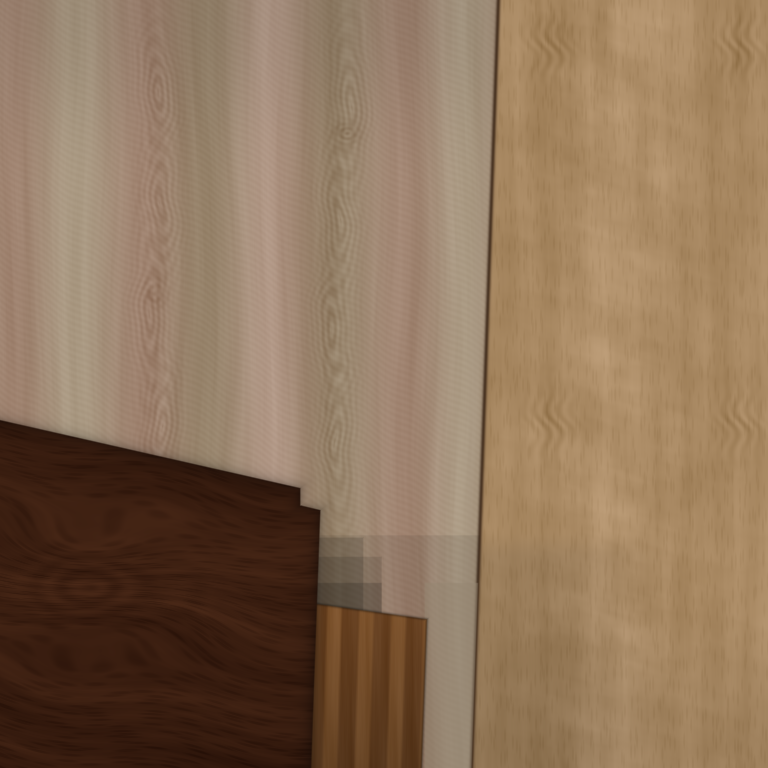
This texture is drawn by a Shadertoy shader. Its source:

```glsl
// Overlapping wood veneer boards: pale ash, golden maple, dark walnut and a small oak sample.

float hash(vec2 p) {
    return fract(sin(dot(p, vec2(127.1, 311.7))) * 4375.5);
}

// Layered, warped sines, roughly -1 to 1
float waves(vec2 p) {
    float sum = 0.0, amp = 0.5;
    for (int i = 0; i < 5; i++) {
        sum += amp * sin(p.x + 1.6 * sin(p.y + float(i) * 2.1));
        p = mat2(1.5, 0.9, -0.9, 1.5) * p + 3.7;
        amp *= 0.6;
    }
    return sum;
}

// Cellular noise: distance to the nearest scattered point
float cells(vec2 p) {
    vec2 id = floor(p), f = fract(p);
    float best = 2.0;
    for (int j = -1; j <= 1; j++)
        for (int i = -1; i <= 1; i++) {
            vec2 o = vec2(i, j);
            vec2 pt = vec2(hash(id + o), hash(id + o + 37.0));
            best = min(best, length(o + pt - f));
        }
    return best;
}

// Antialiased inside of a signed distance
float cover(float d) {
    float px = 1.0 / iResolution.y;
    return smoothstep(px, -px, d);
}

float band(float x, float center, float width) {
    float t = (x - center) / width;
    return exp(-t * t);
}

vec3 ashWood(vec2 p) {
    float x = p.x + 0.006 * sin(p.y * 9.0 + p.x * 20.0);
    // Broad light and dark columns
    float tone = 0.5 * band(x, 0.09, 0.04) + 0.45 * band(x, 0.345, 0.035)
               + 0.55 * band(x, 0.61, 0.045) - 0.45 * band(x, 0.24, 0.05)
               - 0.4 * band(x, 0.43, 0.04) - 0.4 * band(x, 0.545, 0.018)
               - 0.35 * band(x, 0.01, 0.035);
    tone += 0.22 * waves(vec2(x * 55.0, p.y * 2.5));
    tone += 0.16 * waves(vec2(x * 190.0 + 5.0, p.y * 7.0));
    // Long nested rings stacked along two heart columns
    for (int k = 0; k < 8; k++) {
        float col = float(k / 4), row = float(k % 4);
        vec2 c = vec2(mix(0.205, 0.448, col), 0.88 - row * 0.145 - 0.02 * col);
        c.x += 0.008 * sin(row * 2.4 + col) - 0.016 * col * row / 3.0;
        float tall = 0.075 + 0.035 * hash(vec2(row, col));
        vec2 q = (p - c) / vec2(0.021, tall);
        q.x += 0.16 * sin(p.y * 42.0 + row) + 0.07 * sin(p.y * 95.0);
        float d = length(q);
        float fade = exp(-0.75 * d * d);
        tone += fade * (0.3 * sin(d * 19.0 + 0.6 * sin(p.y * 70.0)) - 0.12);
    }
    // Small dark knots
    float knot = length((p - vec2(0.452, 0.826)) / vec2(0.016, 0.012));
    tone -= 0.8 * exp(-knot * knot) * (0.6 + 0.4 * cos(knot * 11.0));
    knot = length((p - vec2(0.202, 0.618)) / vec2(0.015, 0.018));
    tone -= 0.5 * exp(-knot * knot) * (0.5 + 0.5 * cos(knot * 11.0));
    // Embossed diagonal weave
    tone += 0.09 * sin(p.x * 420.0 + p.y * 740.0 + 2.0 * sin(p.x * 90.0));
    vec3 col = vec3(0.635, 0.545, 0.462) + tone * vec3(0.085, 0.098, 0.105);
    col += vec3(0.012, -0.006, 0.004) * sin(p.x * 37.0 + 1.0);
    return col * (1.0 - 0.07 * smoothstep(0.75, 1.0, p.y));
}

vec3 mapleWood(vec2 p) {
    float tone = 0.3 * waves(vec2(p.x * 25.0, p.y * 4.0));
    tone += 0.25 * waves(vec2(p.x * 140.0, p.y * 6.0 + 2.0));
    // Cloudy figure crossing the grain
    float figure = waves(vec2(p.y * 38.0 + p.x * 9.0, p.x * 16.0));
    tone += 0.3 * figure * (0.3 + band(p.x, 0.8, 0.09));
    tone += 0.35 * (0.5 - cells(p * vec2(14.0, 22.0) + 0.3 * figure));
    tone += 0.3 * band(p.x, 0.81, 0.08) - 0.2 * band(p.x, 0.72, 0.03);
    // Fine pores and repeating grain cracks
    tone -= 0.3 * smoothstep(0.35, 0.1, cells(p * vec2(170.0, 24.0)));
    vec2 q = fract((p - vec2(0.595, 0.205)) / vec2(0.245, 0.49)) - 0.5;
    q.x += 0.02 * sin(q.y * 60.0);
    float crack = exp(-pow(q.x / 0.11, 2.0) - pow(q.y / 0.09, 2.0));
    tone -= crack * (0.35 + 0.5 * sin(q.x * 95.0 + 3.0 * sin(q.y * 24.0)));
    vec3 col = vec3(0.66, 0.535, 0.385) + tone * vec3(0.075, 0.075, 0.08);
    col *= 1.0 - 0.08 * smoothstep(0.31, 0.27, p.y) * smoothstep(0.9, 0.7, p.x);
    return col * (1.0 - 0.06 * smoothstep(0.25, 0.0, p.y));
}

vec3 walnutWood(vec2 p) {
    // Grain lines bend around an arch opening to the left
    vec2 q = p - vec2(0.12, 0.235);
    float bend = 0.06 * exp(-dot(q * vec2(6.0, 9.0), q * vec2(6.0, 9.0)));
    float y = p.y + 0.15 * p.x + bend * sin(q.y * 28.0) + 0.008 * sin(p.x * 22.0);
    float tone = 0.45 * waves(vec2(y * 55.0, p.x * 5.0));
    tone += 0.35 * waves(vec2(y * 210.0, p.x * 14.0));
    float arch = length(q * vec2(1.0, 2.3)) + 0.01 * sin(p.x * 45.0);
    tone += 0.35 * sin(arch * 130.0) * exp(-arch * arch * 70.0);
    tone -= 0.5 * smoothstep(0.4, 0.1, cells(vec2(p.x * 18.0, y * 150.0)));
    tone += 0.4 * band(p.y, 0.25, 0.1) - 0.3 * smoothstep(0.1, 0.0, p.y);
    return vec3(0.22, 0.112, 0.06) + tone * vec3(0.055, 0.037, 0.025);
}

void mainImage(out vec4 fragColor, in vec2 fragCoord) {
    vec2 p = fragCoord / iResolution.xy;

    // Ash and maple meet at a slightly leaning dark seam
    float seam = p.x - 0.614 - 0.035 * p.y;
    vec3 col = mix(mapleWood(p), ashWood(p), cover(seam));
    col = mix(col, vec3(0.64, 0.57, 0.49), 0.35 * band(seam, -0.013, 0.008));
    col = mix(col, vec3(0.23, 0.15, 0.09), 0.85 * band(seam, 0.0, 0.0028));

    // Stepped translucent shadows and the pale strip
    float ash = cover(seam);
    float stepA = cover(max(p.y - 0.3, p.x - 0.473));
    float stepB = cover(max(p.y - 0.275, p.x - 0.497));
    float stepC = cover(p.y - 0.241);
    col *= 1.0 - ash * (0.08 * cover(p.y - 0.303) + 0.13 * stepA + 0.1 * stepB);
    col *= 1.0 - 0.16 * stepC * cover(p.x - 0.497);
    float strip = ash * stepC * cover(0.553 - p.x);
    col = mix(col, vec3(0.58, 0.52, 0.44), 0.5 * strip);

    // Small oak sample with vertical stripes
    float right = p.x - 0.549 - 0.036 * p.y;
    float oak = max(p.y - 0.2135 + 0.14 * (p.x - 0.414), right);
    float stripe = smoothstep(-0.2, 0.5, sin((p.x - 0.03 * p.y) * 150.0));
    vec3 oakCol = mix(vec3(0.40, 0.25, 0.125), vec3(0.49, 0.325, 0.175), stripe);
    oakCol += 0.025 * waves(vec2(p.x * 230.0, p.y * 10.0));
    oakCol *= 0.82 + 0.9 * min(p.y, 0.2);
    col = mix(col, oakCol, cover(oak));
    col *= 1.0 - 0.3 * band(oak, 0.0, 0.002);

    // Walnut board with a notched corner
    float upper = max(p.y - 0.453 + 0.2266 * p.x, p.x - 0.391);
    float lower = max(p.y - 0.342 + 0.24 * (p.x - 0.391), p.x - 0.405 - 0.036 * p.y);
    float board = min(upper, lower);
    col *= 1.0 - 0.25 * exp(-max(board, 0.0) * 160.0);
    vec3 walnut = walnutWood(p) * (1.0 - 0.35 * exp(min(board, 0.0) * 110.0));
    col = mix(col, walnut, cover(board));

    fragColor = vec4(clamp(col, 0.0, 1.0), 1.0);
}
```
